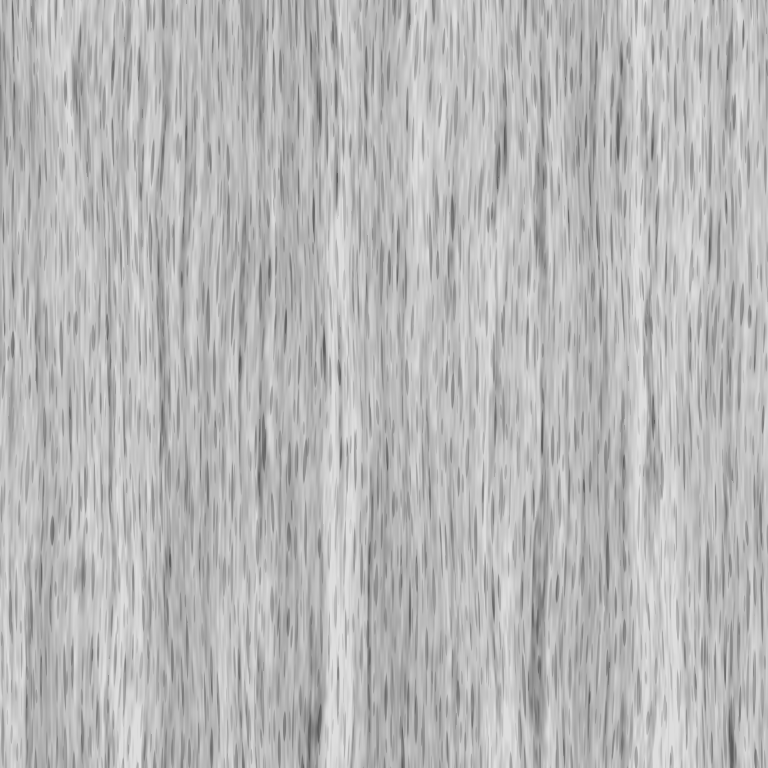
A Shadertoy shader for this texture:

```glsl
// Pale grey oak veneer with vertical grain: soft tone bands, ragged dark
// growth rings, stretched fibre noise, and thin tapered pores placed as
// one jittered dash per cell of a tall cellular grid.

const float BASE_GREY   = 0.772;
const float DARKEST     = 0.36;
const float PALEST      = 0.87;
const float BROAD_TONE  = 0.12;   // contrast of wide bands
const float MEDIUM_TONE = 0.10;   // contrast of narrow bands
const float FIBRE_TONE  = 0.10;   // contrast of long fibres
const float FINE_TONE   = 0.12;   // contrast of short fibres
const float RING_COUNT  = 34.0;
const float RING_DEPTH  = 0.27;
const vec2  LONG_PORES  = vec2(97.0, 9.0);    // cells across and up
const vec2  SHORT_PORES = vec2(151.0, 17.0);
const float LONG_DEPTH  = 0.17;
const float SHORT_DEPTH = 0.12;
const vec3  DARK_BAND   = vec3(0.388, 0.032, 0.075); // centre, half width, strength
const vec3  PALE_BAND   = vec3(0.445, 0.018, 0.060);

float hash(vec2 p) {
    vec3 q = fract(vec3(p.xyx) * 0.1031);
    q += dot(q, q.yzx + 33.33);
    return fract((q.x + q.y) * q.z);
}

float noise(vec2 p) {
    vec2 i = floor(p), f = fract(p);
    f = f * f * (3.0 - 2.0 * f);
    float low  = mix(hash(i), hash(i + vec2(1, 0)), f.x);
    float high = mix(hash(i + vec2(0, 1)), hash(i + vec2(1, 1)), f.x);
    return mix(low, high, f.y);
}

// Noise centred on zero
float grain(vec2 p, vec2 freq, float seed) {
    return noise(p * freq + seed) - 0.5;
}

// Gentle sideways drift of the grain
vec2 bend(vec2 p) {
    p.x += 0.0030 * sin(6.0 * p.y + 19.0 * p.x)
         + 0.0014 * sin(17.0 * p.y + 31.0 * p.x + 2.0);
    return p;
}

float band(float x, vec3 b) {
    return b.z * (1.0 - smoothstep(0.65, 1.25, abs(x - b.x) / b.y));
}

// One tapered, slightly leaning dash per cell
float pores(vec2 p, vec2 cells, float seed, float share, float pixel) {
    vec2 g = p * cells;
    float column = floor(g.x);
    g.y += 7.0 * hash(vec2(column, seed));
    vec2 id = vec2(column, floor(g.y)) + seed;
    vec2 f = fract(g);

    float halfLength = mix(0.16, 0.47, hash(id + 11.3));
    float centreY = mix(halfLength, 1.0 - halfLength, hash(id + 23.7));
    float along = (f.y - centreY) / halfLength;
    float lean = 0.16 * (hash(id + 37.1) - 0.5);
    float centreX = mix(0.3, 0.7, hash(id + 51.9)) + lean * along;

    float halfWidth = mix(0.10, 0.23, hash(id + 67.3)) * (1.0 - along * along);
    float edge = (abs(f.x - centreX) - halfWidth) / cells.x;
    float ink = 1.0 - smoothstep(-0.6 * pixel, 0.7 * pixel, edge);
    ink *= 1.0 - smoothstep(0.75, 1.0, abs(along));
    return ink * step(hash(id + 83.9), share) * mix(0.5, 1.2, hash(id + 97.1));
}

// Growth rings: sharp on one side, fading on the other, broken into flames
float rings(vec2 p) {
    float t = p.x * RING_COUNT + 0.35 * sin(41.0 * p.x) + 0.5 * sin(23.0 * p.x + 1.0);
    t += 0.30 * grain(p, vec2(90.0, 11.0), 5.0);
    float id = floor(t), f = fract(t);
    float profile = smoothstep(0.04, 0.16, f) * (1.0 - smoothstep(0.22, 0.62, f));
    float strength = mix(0.25, 1.0, hash(vec2(id, 3.0)));
    float patches = smoothstep(0.15, 0.75, noise(vec2(id * 5.0, p.y * 7.0)));
    float flames = smoothstep(0.22, 0.70, noise(p * vec2(150.0, 9.0) + 40.0));
    float speckle = mix(0.55, 1.25, noise(p * vec2(370.0, 60.0) + 70.0));
    return profile * strength * mix(0.35, 1.0, patches) * flames * speckle;
}

void mainImage(out vec4 fragColor, in vec2 fragCoord) {
    float pixel = 1.0 / iResolution.y;
    vec2 uv = fragCoord * pixel;
    vec2 p = bend(uv);

    // Tone bands and fibres
    float grey = BASE_GREY;
    grey += band(p.x, PALE_BAND) - band(p.x, DARK_BAND);
    grey += BROAD_TONE  * grain(p, vec2(14.0, 0.7), 10.0);
    grey += MEDIUM_TONE * grain(p, vec2(48.0, 1.3), 20.0);
    grey += FIBRE_TONE  * grain(p, vec2(170.0, 6.0), 30.0);
    grey += FINE_TONE   * grain(p, vec2(420.0, 42.0), 60.0);

    // Rings and pores
    float ring = rings(p);
    grey -= RING_DEPTH * ring;
    grey -= LONG_DEPTH  * pores(p, LONG_PORES, 3.0, 0.82, pixel);
    grey -= SHORT_DEPTH * pores(p, SHORT_PORES, 9.0, 0.55 + 0.4 * ring, pixel);

    fragColor = vec4(vec3(clamp(grey, DARKEST, PALEST)), 1.0);
}
```
